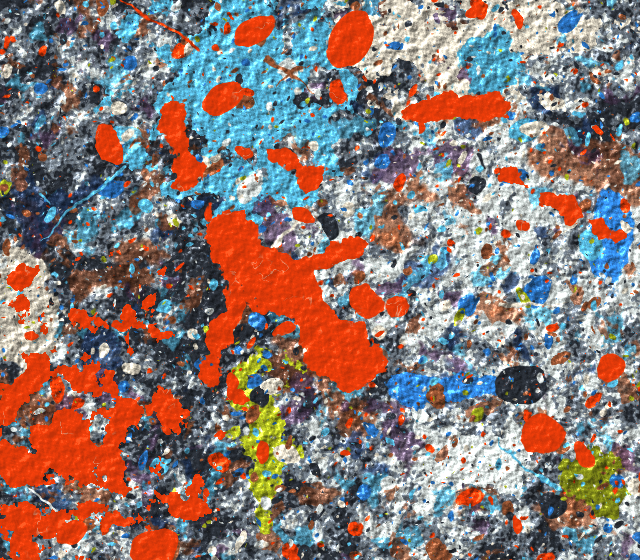
A Shadertoy shader for this texture:

```glsl
// Layered abstract splatter painting: gritty grey ground, colour patches, red-orange splashes.

const vec3 INK   = vec3(0.16, 0.18, 0.21);
const vec3 SLATE = vec3(0.42, 0.46, 0.50);
const vec3 PALE  = vec3(0.80, 0.83, 0.82);
const vec3 CREAM = vec3(0.85, 0.82, 0.75);
const vec3 RED   = vec3(0.89, 0.23, 0.04);
const vec3 RUST  = vec3(0.55, 0.31, 0.19);
const vec3 SKY   = vec3(0.33, 0.69, 0.83);
const vec3 BLUE  = vec3(0.16, 0.42, 0.70);
const vec3 NAVY  = vec3(0.13, 0.22, 0.38);
const vec3 PLUM  = vec3(0.34, 0.25, 0.37);
const vec3 MOSS  = vec3(0.60, 0.64, 0.12);

vec2 hash2(vec2 p) {
    vec3 q = fract(p.xyx * vec3(0.1031, 0.1030, 0.0973));
    q += dot(q, q.yzx + 33.33);
    return fract((q.xx + q.yz) * q.zy);
}

float corner(vec2 cell, vec2 f, vec2 o) {
    return dot(hash2(cell + o) * 2.0 - 1.0, f - o);
}

float gradientNoise(vec2 p) {
    vec2 c = floor(p), f = fract(p), u = f * f * f * (f * (f * 6.0 - 15.0) + 10.0);
    return mix(mix(corner(c, f, vec2(0, 0)), corner(c, f, vec2(1, 0)), u.x),
               mix(corner(c, f, vec2(0, 1)), corner(c, f, vec2(1, 1)), u.x), u.y);
}

float fbm(vec2 p) {
    float sum = 0.0, amp = 1.2;
    for (int i = 0; i < 5; i++) {
        sum += amp * gradientNoise(p + 40.0);
        p = mat2(1.6, 1.2, -1.2, 1.6) * p + 7.3;
        amp *= 0.55;
    }
    return sum;
}

// Distance to a stroke whose radius runs from ra to rb
float stroke(vec2 p, vec2 a, vec2 b, float ra, float rb) {
    vec2 d = b - a;
    float t = clamp(dot(p - a, d) / dot(d, d), 0.0, 1.0);
    return length(p - a - d * t) - mix(ra, rb, t);
}

// Scattered oval drops: x = distance, y = random id
vec2 drops(vec2 p, float cells, float size, float seed) {
    vec2 q = p * cells, best = vec2(1.0, 0.0);
    for (int i = 0; i < 9; i++) {
        vec2 cell = floor(q) + vec2(i % 3 - 1, i / 3 - 1);
        vec2 h = hash2(cell + seed), k = hash2(cell + seed + 57.0);
        float a = 6.283 * h.x;
        vec2 v = mat2(cos(a), -sin(a), sin(a), cos(a)) * (q - cell - h);
        float d = length(v * vec2(1.0, 1.0 + 1.2 * h.y)) - size * k.x * k.x * k.x;
        if (d < best.x) best = vec2(d, k.y);
    }
    return vec2(best.x / cells, best.y);
}

// Ragged patch, positive inside
float patchField(vec2 p, vec2 centre, vec2 size, float rough) {
    return 1.0 - length((p - centre) / size) + rough;
}

vec3 coat(vec3 under, vec3 paint, float field, float soft) {
    return mix(under, paint, smoothstep(-soft, soft, field));
}

vec3 pigment(float id) {
    vec3 set[8] = vec3[8](RED, PALE, SKY, INK, RUST, CREAM, BLUE, MOSS);
    return set[int(id * 7.4)];
}

vec3 ground(vec2 p, vec2 w) {
    float glow = exp(-dot(p - vec2(0.83, 0.5), p - vec2(0.83, 0.5)) * 12.0);
    float v = 0.45 * fbm(w * 4.0) + 0.6 * fbm(w * 20.0) + 0.5 * gradientNoise(p * 130.0);
    v += 0.3 * glow + 0.12 * smoothstep(0.3, 0.8, p.x) - 0.1;
    vec3 col = mix(INK, SLATE, smoothstep(-0.2, 0.0, v));
    col = mix(col, PALE, smoothstep(0.10, 0.26, v));
    vec3 tints[5] = vec3[5](RUST, NAVY, PLUM, SKY, RUST);
    for (int i = 0; i < 5; i++) {
        float n = fbm(w * (5.0 + 2.0 * float(i)) + 19.0 * float(i + 1));
        col = mix(col, tints[i] * (0.9 + 0.5 * v), 0.75 * smoothstep(0.3, 0.42, n));
    }
    return col;
}

vec3 patches(vec3 col, vec2 p, float n) {
    col = coat(col, CREAM, patchField(p, vec2(0.82, 0.93), vec2(0.2, 0.09), n * 1.6), 0.05);
    col = coat(col, CREAM * 0.9, patchField(p, vec2(0.03, 0.44), vec2(0.08, 0.11), n * 0.6), 0.05);
    col = coat(col, PALE * 1.1, patchField(p, vec2(0.87, 0.17), vec2(0.09, 0.06), n * 1.8), 0.05);
    col = coat(col, SKY, patchField(p, vec2(0.42, 0.84), vec2(0.15, 0.22), n * 1.5), 0.05);
    col = coat(col, SKY * 0.9, patchField(p, vec2(0.87, 0.89), vec2(0.06, 0.05), n), 0.05);
    col = coat(col, BLUE * 1.3, patchField(p, vec2(1.09, 0.57), vec2(0.04, 0.09), n * 0.5), 0.05);
    col = coat(col, BLUE * 1.2, patchField(p, vec2(0.79, 0.31), vec2(0.11, 0.025), n), 0.05);
    col = coat(col, MOSS * 1.1, patchField(p, vec2(0.47, 0.22), vec2(0.045, 0.13), n * 1.4), 0.05);
    return coat(col, MOSS * 0.8, patchField(p, vec2(1.06, 0.14), vec2(0.055, 0.06), n * 1.2), 0.05);
}

// Distance to the poured red paint
float redSplash(vec2 p, float n) {
    float d = stroke(p, vec2(0.41, 0.57), vec2(0.52, 0.47), 0.045, 0.055);
    d = min(d, stroke(p, vec2(0.52, 0.47), vec2(0.64, 0.345), 0.035, 0.05));
    d = min(d, stroke(p, vec2(0.43, 0.50), vec2(0.365, 0.33), 0.009, 0.026));
    d = min(d, stroke(p, vec2(0.51, 0.52), vec2(0.63, 0.55), 0.009, 0.018));
    d = min(d, stroke(p, vec2(0.31, 0.78), vec2(0.34, 0.70), 0.024, 0.032));
    d = min(d, stroke(p, vec2(0.51, 0.73), vec2(0.56, 0.68), 0.025, 0.01));
    d = min(d, stroke(p, vec2(0.90, 0.69), vec2(1.10, 0.58), 0.012, 0.006) - 0.004);
    d = min(d, stroke(p, vec2(0.76, 0.80), vec2(0.89, 0.81), 0.022, 0.012));
    float lowLeft = patchField(p, vec2(0.11, 0.18), vec2(0.2, 0.21), n * 2.2) - 0.35;
    float gate = smoothstep(0.0, 0.25, gradientNoise(p * 3.0 + 5.0) + 0.1);
    float spots = drops(p + 0.012 * n, 9.0, 0.5, 11.0).x + 0.03 * (1.0 - gate);
    return min(min(d - 0.035 * n, -0.12 * lowLeft), spots);
}

void mainImage(out vec4 fragColor, in vec2 fragCoord) {
    vec2 p = fragCoord / iResolution.y;
    vec2 w = p + 0.03 * vec2(fbm(p * 6.0), fbm(p * 6.0 + 31.0));
    float rough = fbm(p * 13.0 + 3.0);
    vec3 col = patches(ground(p, w), p, rough);

    // Drops from coarse to fine, then thin flung threads
    for (int i = 0; i < 5; i++) {
        vec2 drop = drops(p + 0.012 * rough, 7.0 * pow(1.8, float(i)), 0.36, 23.0 * float(i + 1));
        col = coat(col, pigment(drop.y), -drop.x, 0.0015);
    }
    for (int i = 0; i < 10; i++) {
        vec2 a = hash2(vec2(i, 4)) * vec2(1.14, 1.0), b = a + 0.3 * (hash2(vec2(i, 9)) - 0.5);
        col = coat(col, pigment(hash2(vec2(i, 2)).x), -stroke(w, a, b, 0.004, 0.001), 0.0015);
    }

    // Glossy red coat with fine pale creases
    float red = smoothstep(0.0015, -0.0015, redSplash(p, rough));
    float crease = smoothstep(0.03, 0.0, abs(fbm(w * 8.0 + 50.0))) * smoothstep(0.0, 0.3, gradientNoise(p * 22.0));
    col = mix(col, mix(RED, CREAM, 0.5 * crease), red);

    // Raking light over the crusted relief
    float slope = fbm(p * 42.0) - fbm(p * 42.0 + vec2(-0.14, 0.14));
    col *= 1.0 + mix(1.0, 0.3, red) * clamp(slope, -0.5, 0.5);
    col += mix(0.22, 0.1, red) * smoothstep(0.22, 0.5, slope);
    fragColor = vec4(clamp(col, 0.0, 1.0), 1.0);
}
```
